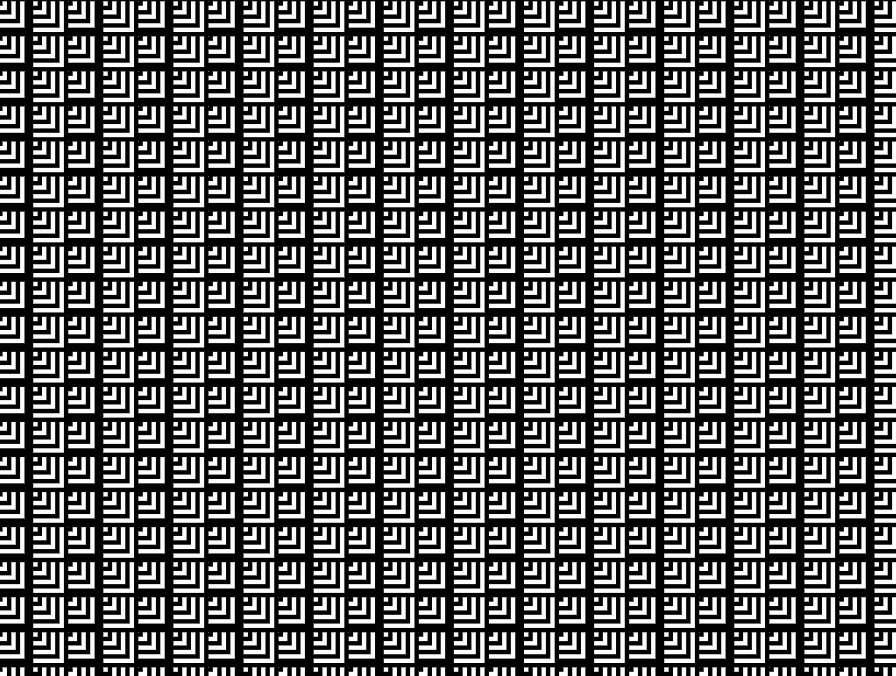
Give the GLSL for this pattern, as a Shadertoy shader.

```glsl
// Rows of square tiles made of nested white L-shaped bars on black, opening
// to the upper left. Wide and narrow tiles alternate along each row; the bars
// are stripes of max(x, y) inside a tile, clipped to the tile's square.

const float REPEATS_ACROSS = 12.78;              // wide + narrow tile pairs
const float CELL = 8.0;                          // tile pitch, in bar widths
const float WIDE_SIZE = 7.0;                     // bars and gaps in a wide tile
const float NARROW_SIZE = 6.0;                   // bars and gaps in a narrow tile
const vec2 FIRST_TILE = vec2(0.0371, 0.0015);    // from upper left, in canvas widths
const float MARGIN = 0.5;                        // room for smoothing before a tile
const vec3 INK = vec3(0.008);
const vec3 PAPER = vec3(0.988);

// Signed distance to the nested bars; the outermost bar ends at size.
float nestedBars(vec2 p, float size) {
    float ring = max(p.x, p.y);
    float bars = abs(mod(ring - size + 1.5, 2.0) - 1.0) - 0.5;
    float square = max(ring - size, -min(p.x, p.y));
    return max(bars, square);
}

void mainImage(out vec4 fragColor, in vec2 fragCoord) {
    // Position in bar widths, with y pointing down from the top edge
    float barsAcross = REPEATS_ACROSS * 2.0 * CELL;
    vec2 fromTop = vec2(fragCoord.x, iResolution.y - fragCoord.y) / iResolution.x;
    vec2 grid = (fromTop - FIRST_TILE) * barsAcross + MARGIN;

    // Repeat the cell and alternate the tile size by column
    vec2 local = mod(grid, CELL) - MARGIN;
    float column = mod(floor(grid.x / CELL), 2.0);
    float size = mix(WIDE_SIZE, NARROW_SIZE, column);

    // Edge coverage over one pixel
    float pixel = barsAcross / iResolution.x;
    float coverage = clamp(0.5 - nestedBars(local, size) / pixel, 0.0, 1.0);
    fragColor = vec4(mix(INK, PAPER, coverage), 1.0);
}
```
